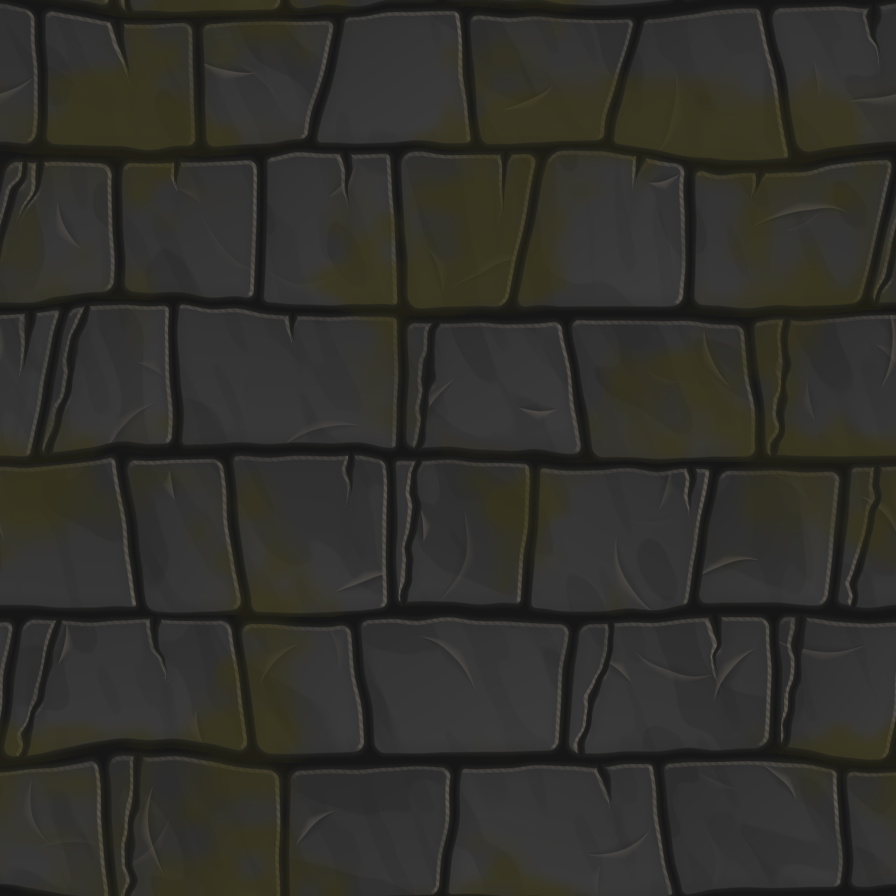
A WebGL 1 fragment shader for this texture:

```glsl
precision highp float;
// Dark painted stone wall: six courses of five or six uneven blocks that wrap at the edges.
// Jittered joints give each block a distance field, carved by cracks and splits,
// then painted with brush patches, chisel marks, hatched light rims and moss.
uniform vec2 u_resolution;

const float COURSES = 6.0;
const vec3 MORTAR_DEEP = vec3(0.085);
const vec3 MORTAR = vec3(0.125, 0.125, 0.122);
const vec3 STONE_DARK = vec3(0.172);
const vec3 STONE_LIGHT = vec3(0.252, 0.25, 0.25);
const vec3 RIM = vec3(0.38, 0.36, 0.325);
const vec3 CHISEL = vec3(0.34, 0.32, 0.295);
const vec3 MOSS = vec3(0.225, 0.205, 0.065);

struct Stone {
  float inside; // distance in from the edge, negative in mortar
  vec2 local;   // position from the lower left corner
  vec2 size;
  vec2 id;
};

float hash(vec2 p) {
  vec3 q = fract(vec3(p.xyx) * 0.1031);
  q += dot(q, q.yzx + 33.33);
  return fract((q.x + q.y) * q.z);
}

// Value noise that repeats after the given number of cells
float noise(vec2 p, float period) {
  vec2 i = floor(p), f = fract(p);
  f = f * f * (3.0 - 2.0 * f);
  vec2 a = mod(i, period), b = mod(i + 1.0, period);
  return mix(mix(hash(a), hash(vec2(b.x, a.y)), f.x),
             mix(hash(vec2(a.x, b.y)), hash(b), f.x), f.y);
}

// Joint position in column units, with uneven spacing and slant
float jointAt(float index, float count, float row, float v) {
  vec2 id = vec2(mod(index, count), row);
  float slant = hash(id + 61.0) * 2.0 - 1.0;
  return index + 0.4 * (hash(id + 23.0) - 0.5) + 0.26 * slant * abs(slant) * (v - 0.5);
}

// Cracks taper down from the top; splits run the full height near one side
float carve(float inside, vec2 local, vec2 size, vec2 id) {
  float drop = size.y - local.y;
  float wiggle = (noise(local * 55.0 + id * 17.0, 512.0) - 0.5) * 0.009;
  float depth = mix(0.02, 0.085, hash(id + 5.0));
  float lean = (hash(id + 9.0) - 0.5) * 0.4;
  float center = size.x * mix(0.2, 0.92, hash(id + 13.0));
  float crack = abs(local.x - center - lean * drop + wiggle) - 0.007 * (1.0 - drop / depth);
  if (hash(id + 31.0) < 0.55) inside = min(inside, crack);
  float splitX = size.x * mix(0.2, 0.08, drop / size.y) + wiggle;
  if (hash(id + 47.0) < 0.2) inside = min(inside, abs(local.x - splitX) - 0.0045);
  return inside;
}

Stone stoneAt(vec2 uv) {
  float rowPos = uv.y * COURSES + 0.06 + 0.16 * (noise(uv * 6.0, 6.0) - 0.5)
               + 0.035 * (noise(uv * 30.0, 30.0) - 0.5);
  float row = mod(floor(rowPos), COURSES), v = fract(rowPos);
  float count = 5.0 + step(1.5, row) * step(0.5, abs(row - 3.0));
  float phase = 0.12 - 0.085 * mod(row, 2.0);
  float x = (uv.x - phase + 0.006 * (noise(uv * 24.0, 24.0) - 0.5)) * count;
  float left = -100.0, right = 100.0, index = 0.0;
  for (int k = -1; k <= 2; k++) {
    float j = floor(x) + float(k), edge = jointAt(j, count, row, v);
    if (edge > x) right = min(right, edge);
    else if (edge > left) { left = edge; index = j; }
  }
  Stone s;
  s.id = vec2(mod(index, count), row);
  s.size = vec2((right - left) / count, 1.0 / COURSES);
  s.local = vec2((x - left) / count, v / COURSES);
  // Rounded box with a slightly different height for each block
  vec2 gap = 0.005 + 0.006 * vec2(hash(s.id + 3.0), hash(s.id + 7.0));
  vec2 far = s.size - s.local;
  vec2 edge = vec2(min(s.local.x, far.x) - 0.006, min(s.local.y - gap.x, far.y - gap.y));
  float radius = mix(0.004, 0.014, hash(s.id + 11.0));
  vec2 d = radius - edge;
  float box = radius - length(max(d, 0.0)) - min(max(d.x, d.y), 0.0);
  s.inside = carve(box, s.local, s.size, s.id);
  return s;
}

// Tapered curved stroke: lit side positive, shaded side negative
float chiselMark(vec2 p, float angle, float reach, float width, float px) {
  float c = cos(angle), n = sin(angle);
  p = vec2(c * p.x + n * p.y, c * p.y - n * p.x);
  float across = p.y + 5.0 * p.x * p.x;
  float taper = max(1.0 - abs(p.x) / reach, 0.0);
  float fade = max(1.0 - abs(across) / (width * taper + 0.0001), 0.0);
  return fade * mix(-0.6, 1.0, smoothstep(-px, px, across)) * smoothstep(0.0, 0.2, taper);
}

vec3 paintStone(Stone s, float px) {
  vec2 rel = s.local / s.size - 0.5, seed = s.id * 19.0;
  float tone = 0.5 + 0.35 * rel.x * (hash(s.id + 71.0) * 2.0 - 0.6) - 0.3 * rel.y;
  tone += 0.22 * (hash(s.id + 73.0) - 0.5);
  // Flat brush patches at two scales
  float broad = noise(s.local * vec2(22.0, 15.0) + rel.yx + seed, 512.0);
  float streak = noise(vec2(s.local.x * 50.0 + s.local.y * 18.0, s.local.y * 14.0) + seed + 40.0, 512.0);
  tone -= 0.24 * smoothstep(0.6, 0.65, broad) + 0.13 * smoothstep(0.62, 0.72, streak);
  tone *= mix(0.7, 1.0, smoothstep(0.0, 0.018, s.inside));
  vec3 color = mix(STONE_DARK, STONE_LIGHT, clamp(tone, 0.0, 1.0));
  for (int i = 0; i < 3; i++) {
    vec2 key = s.id + 80.0 + 9.0 * float(i);
    vec2 center = s.size * (0.15 + 0.7 * vec2(hash(key), hash(key + 2.0)));
    float mark = chiselMark(s.local - center, 6.283 * hash(key + 4.0),
                            mix(0.015, 0.06, hash(key + 6.0)), 0.011, px);
    mark *= smoothstep(0.3, 1.0, hash(key + 8.0));
    color = mix(color, mark > 0.0 ? CHISEL : MORTAR, abs(mark) * 0.75);
  }
  return color;
}

void main() {
  vec2 uv = gl_FragCoord.xy / u_resolution;
  float px = 1.0 / min(u_resolution.x, u_resolution.y);
  Stone s = stoneAt(uv);
  float cover = smoothstep(-px, px, s.inside);
  vec3 color = mix(MORTAR_DEEP, MORTAR, smoothstep(-0.007, 0.0, s.inside));
  color = mix(color, paintStone(s, px), cover);
  // Hatched rims on edges facing right and up
  float step1 = 0.003;
  float faceRight = smoothstep(0.3, 0.9, (s.inside - stoneAt(uv + vec2(step1, 0.0)).inside) / step1);
  float faceUp = smoothstep(0.3, 0.9, (s.inside - stoneAt(uv + vec2(0.0, step1)).inside) / step1);
  float band = cover * (1.0 - smoothstep(0.004 - px, 0.004 + px, s.inside));
  float hatch = 0.8 + 0.2 * sin(6.2832 * 120.0 * (uv.x + uv.y));
  float worn = mix(0.4, 1.0, noise(uv * 18.0, 18.0));
  color = mix(color, RIM, band * hatch * worn * max(faceRight, 0.55 * faceUp));
  // Moss gathers in drifts and along lower edges
  float drift = noise(uv * 7.0 + 3.0, 7.0) + 0.3 * (noise(uv * 32.0, 32.0) - 0.5);
  float low = 1.0 - smoothstep(0.01, 0.07, s.local.y);
  float moss = smoothstep(0.62, 0.95, drift + 0.16 * low);
  color = mix(color, MOSS, moss * mix(0.25, 0.55, cover));
  gl_FragColor = vec4(color, 1.0);
}
```
